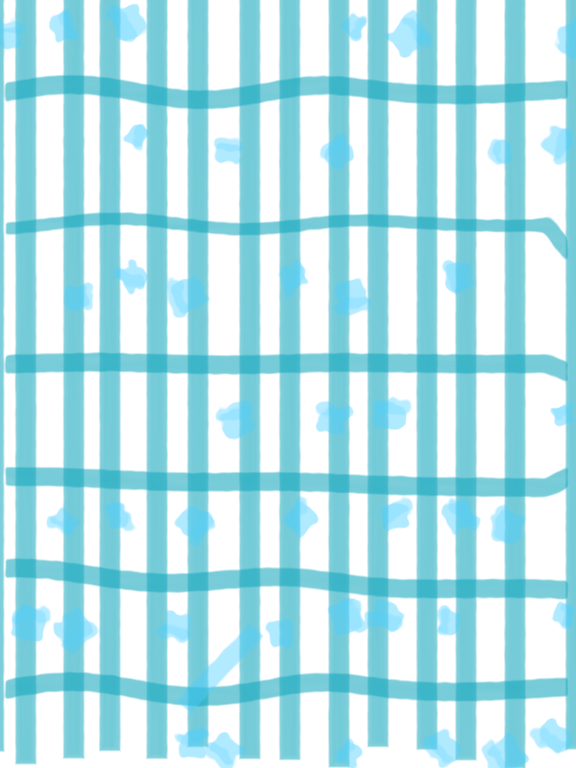
Give the GLSL for this pattern, as a Shadertoy shader.

```glsl
// Loose watercolour plaid: teal stripes, wavy cross bands and pale blue daubs on white.
#define STRIPES 14
#define BANDS 6
#define STRIPE_PITCH 0.0764
#define STRIPE_HALF 0.0177
#define BAND_HALF 0.0160
#define DAUB_PITCH 0.094
#define DAUB_DENSITY 0.60
#define SOFTNESS 0.0025
#define WASH vec4(0.07, 0.65, 0.737, 0.57)
#define DAUB_INK vec4(0.30, 0.81, 1.0, 0.54)

const float TAU = 6.2831853;

vec2 hash2(vec2 p) {
    vec3 q = fract(p.xyx * vec3(0.1031, 0.1030, 0.0973));
    q += dot(q, q.yzx + 33.33);
    return fract((q.xx + q.yz) * q.zy);
}

float gradCorner(vec2 cell, vec2 f, vec2 corner) {
    return dot(hash2(cell + corner + 57.0) * 2.0 - 1.0, f - corner);
}

float gradientNoise(vec2 p) {
    vec2 c = floor(p), f = p - c, u = f * f * (3.0 - 2.0 * f);
    return mix(mix(gradCorner(c, f, vec2(0, 0)), gradCorner(c, f, vec2(1, 0)), u.x),
               mix(gradCorner(c, f, vec2(0, 1)), gradCorner(c, f, vec2(1, 1)), u.x), u.y);
}

float cover(float d) {
    float s = max(SOFTNESS, 0.75 / iResolution.x);
    return 1.0 - smoothstep(-s, s, d);
}

float boxDist(vec2 p, vec2 halfSize) {
    vec2 q = abs(p) - halfSize;
    return length(max(q, 0.0)) + min(max(q.x, q.y), 0.0);
}

float capsule(vec2 p, vec2 a, vec2 b, float r) {
    vec2 pa = p - a, ba = b - a;
    return length(pa - ba * clamp(dot(pa, ba) / dot(ba, ba), 0.0, 1.0)) - r;
}

mat2 rotation(float a) { return mat2(cos(a), sin(a), -sin(a), cos(a)); }

vec3 glaze(vec3 base, vec4 ink, float amount) { return mix(base, ink.rgb, ink.a * amount); }

// Stripes fall in uneven pairs and stop at ragged lower ends
float stripes(vec2 p, float ragged) {
    float d = 1.0;
    for (int i = 0; i < STRIPES; i++) {
        float k = float(i);
        float shift = -0.0226 - 0.0087 * mod(k, 2.0) - 0.0104 * exp(-0.4 * (k - 4.0) * (k - 4.0));
        if (i == 0) shift = -0.011;
        if (i == STRIPES - 1) shift = 0.007;
        float x = k * STRIPE_PITCH + shift;
        float end = 1.29 + 0.045 * hash2(vec2(k, 3.0)).x;
        float side = abs(p.x - x) - STRIPE_HALF + ragged;
        d = min(d, max(side, p.y - end));
    }
    return d;
}

// Resting height of a band; half steps fall between bands
float bandLevel(float k) {
    float s = sin(TAU * k / 10.0);
    return 0.160 + 0.2073 * k + 0.0625 * s * s;
}

float bandCurve(float k, float hook, float x) {
    float phase = TAU * k / 5.0;
    float swell = (0.007 + 0.006 * cos(phase)) * (1.0 - 0.65 * smoothstep(0.5, 0.8, x));
    float wave = swell * cos(TAU * (x - 0.35 - 0.08 * sin(phase)) / 0.45);
    float tilt = 0.035 * max(0.0, -sin(phase)) * (x - 0.5);
    return bandLevel(k) + wave + tilt + hook * smoothstep(0.94, 1.0, x);
}

float bands(vec2 p, float ragged) {
    float hooks[BANDS] = float[BANDS](0.0, 0.052, 0.017, -0.022, 0.0, 0.0);
    float d = 1.0;
    for (int i = 0; i < BANDS; i++) {
        float k = float(i);
        float y = bandCurve(k, hooks[i], p.x);
        float slope = (bandCurve(k, hooks[i], p.x + 0.002) - y) / 0.002;
        float halfWidth = i == 1 ? mix(0.0105, 0.014, smoothstep(0.92, 0.96, p.x)) : BAND_HALF;
        vec2 q = vec2(p.x - 0.4975, (p.y - y) / sqrt(1.0 + slope * slope));
        d = min(d, boxDist(q, vec2(0.483, halfWidth - 0.005)) - 0.005 + ragged);
    }
    return d;
}

// Each daub is a blunt dab crossed by a shorter second stroke
float daubs(vec2 p, float ragged) {
    float pigment = 0.0;
    for (int j = 0; j <= BANDS; j++)
    for (int i = 0; i < 11; i++) {
        vec2 id = vec2(i, j), place = hash2(id + 11.0), form = hash2(id + 71.0);
        if (hash2(id + 29.0).x > (j == 0 ? 0.25 : DAUB_DENSITY)) continue;
        vec2 centre = vec2((float(i) + 0.35) * DAUB_PITCH, bandLevel(float(j) - 0.5) - 0.014);
        vec2 q = p - centre - (place - 0.5) * vec2(0.05, 0.04);
        if (dot(q, q) > 0.005) continue;
        q *= rotation(form.x * TAU);
        float size = mix(0.019, 0.033, form.y);
        float dab = boxDist(q, size * vec2(0.5, 0.25 + 0.3 * place.x)) - size * 0.38 + ragged;
        float stroke = capsule(q, size * vec2(-0.7, 0.6), size * vec2(0.6, 0.9 * place.y), size * 0.42) + ragged;
        pigment = max(pigment, max(0.82 * cover(dab), 0.72 * cover(stroke)) + 0.22 * cover(max(dab, stroke)));
    }
    float streak = boxDist((p - vec2(0.382, 1.16)) * rotation(-0.81), vec2(0.092, 0.016));
    return max(pigment, 0.8 * cover(streak + 0.3 * ragged));
}

void mainImage(out vec4 fragColor, in vec2 fragCoord) {
    // Canvas width is one unit; y runs down from the top edge
    vec2 p = vec2(fragCoord.x, iResolution.y - fragCoord.y) / iResolution.x;
    float wobble = gradientNoise(p * 55.0);
    float grain = gradientNoise(p * vec2(130.0, 5.0));

    // Washes thin out slightly along their edges
    float stripe = stripes(p, 0.001 * wobble), band = bands(p, 0.002 * wobble);
    float stripeWash = cover(stripe) * mix(1.02, 0.94, smoothstep(-0.009, -0.003, stripe)) + 0.04 * grain * cover(stripe);
    float bandWash = cover(band) * (1.0 + 0.08 * gradientNoise(p * vec2(9.0, 70.0)));

    vec3 colour = glaze(vec3(1.0), WASH, stripeWash);
    colour = glaze(colour, WASH, bandWash);
    colour = glaze(colour, DAUB_INK, daubs(p, 0.011 * wobble));
    fragColor = vec4(colour, 1.0);
}
```
